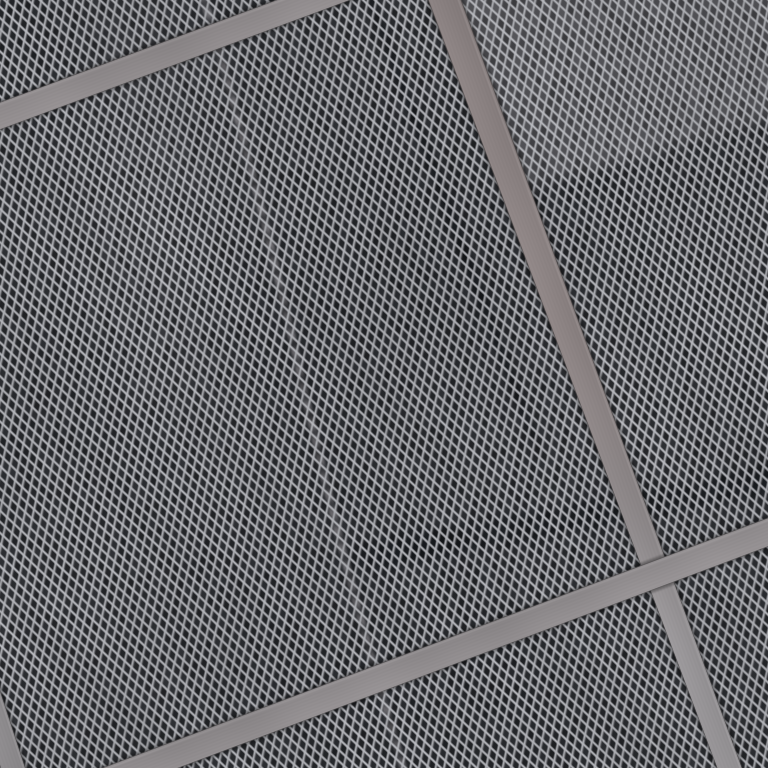
Reproduce this texture procedurally as a three.js fragment shader.

```glsl
// Expanded-metal mesh panels held by tilted flat bars, with a faint seam behind.
// Two families of evenly spaced strands cross into slim diamonds; straight bars
// are signed line distances, and layered sines and hashes vary the tone.

varying vec2 vUv;

const vec2 CELL = vec2(0.01225, 0.02135);     // short and long diamond diagonals
const vec2 ACROSS = vec2(0.956, 0.292);       // direction of the short diagonal
const vec2 ALONG = vec2(0.292, -0.956);       // direction of the long diagonal
const float STRAND_HALF = 0.0013;
const float STRAND_SOFT = 0.0015;
const float BAR_SOFT = 0.0012;

const vec3 HOLE_DARK = vec3(0.085, 0.095, 0.108);
const vec3 HOLE_HAZE = vec3(0.38, 0.375, 0.39);
const vec3 FLANK = vec3(0.35, 0.35, 0.365);
const vec3 STRAND = vec3(0.715, 0.72, 0.74);
const vec3 BAR_COOL = vec3(0.575, 0.565, 0.575);
const vec3 BAR_WARM = vec3(0.54, 0.505, 0.505);

float hash(vec2 p) {
  return fract(sin(dot(p, vec2(127.1, 311.7))) * 4375.85);
}

// Smooth tone in about -1..1.
float drift(vec2 p) {
  return 0.5 * sin(p.x * 7.0 + 2.0 * sin(p.y * 4.0))
       + 0.3 * sin(p.y * 11.0 - p.x * 5.0)
       + 0.2 * sin(p.x * 23.0 + p.y * 17.0);
}

// Signed distance to the line a-b, positive on its left.
float lineSide(vec2 p, vec2 a, vec2 b) {
  vec2 d = normalize(b - a);
  return d.x * (p.y - a.y) - d.y * (p.x - a.x);
}

float band(float d, float halfWidth, float soft) {
  return 1.0 - smoothstep(halfWidth - soft, halfWidth + soft, abs(d));
}

// Position counted in strands of both families.
vec2 strandCoords(vec2 p) {
  vec2 q = vec2(dot(p, ACROSS), dot(p, ALONG)) / CELL;
  return vec2(q.x + q.y, q.x - q.y);
}

// Coverage of the two strand families.
vec2 strands(vec2 f, float halfWidth) {
  float pitch = CELL.x * CELL.y / length(CELL);
  vec2 d = abs(fract(f + 0.5) - 0.5) * pitch;
  return vec2(band(d.x, halfWidth, STRAND_SOFT), band(d.y, halfWidth, STRAND_SOFT));
}

// Tone seen through the holes: hazy panel, shaded strips and dashed seam.
vec3 backdrop(vec2 p, float postSide) {
  float haze = 0.2 + 0.05 * drift(p);
  haze += 0.12 * exp(-pow((p.x - 0.2 - 0.12 * (0.7 - p.y)) / 0.09, 2.0))
        * smoothstep(0.2, 0.6, p.y);
  float upper = lineSide(p, vec2(0.69, 0.753), vec2(1.0, 0.844));
  haze += 0.45 * smoothstep(0.0, 0.02, postSide) * smoothstep(-0.015, 0.015, upper);
  float strip = lineSide(p, vec2(0.456, 0.27), vec2(1.0, 0.375));
  haze -= 0.18 * band(strip, 0.018, 0.012) * smoothstep(0.42, 0.5, p.x);
  haze -= 0.18 * band(postSide + 0.09, 0.006, 0.006) * smoothstep(0.35, 0.5, p.y);

  float seam = lineSide(p, vec2(0.28, 0.94), vec2(0.525, 0.0)) + 0.005 * sin(p.y * 6.0);
  float dash = 0.65 + 0.35 * sin(p.y * 270.0);
  haze += 0.75 * dash * band(seam, 0.005, 0.003);
  return mix(HOLE_DARK, HOLE_HAZE, clamp(haze, 0.0, 1.0));
}

vec3 mesh(vec2 p, float postSide) {
  vec2 warped = p + 0.0006 * sin(p.yx * vec2(19.0, 23.0));
  vec2 f = strandCoords(warped);
  vec3 color = backdrop(p, postSide) * (0.8 + 0.4 * hash(floor(f)));

  // Thickness of the metal on one side of each hole.
  vec2 side = strands(strandCoords(warped + vec2(-0.0011, 0.0013)), STRAND_HALF);
  color = mix(color, max(color, FLANK), 0.7 * max(side.x, side.y));

  // Lit faces, with small changes of tone from strand to strand.
  vec2 face = strands(f, STRAND_HALF);
  vec2 id = floor(f + 0.5);
  float light = 0.97 + 0.04 * drift(p * 1.3 + 2.0);
  color = mix(color, STRAND * light * (0.9 + 0.06 * hash(id.xx)), face.x);
  return mix(color, STRAND * light * (0.97 + 0.06 * hash(id.yy + 9.0)), face.y);
}

// Flat bar with a contact shadow, dark outline and one bright edge.
vec3 addBar(vec3 under, vec2 p, float d, float halfWidth, vec3 tint) {
  vec3 color = under * (1.0 - 0.3 * band(d, halfWidth + 0.003, 0.003));
  float edge = d / halfWidth;
  vec3 metal = tint * (1.0 + 0.04 * drift(p * 2.0) - 0.04 * edge);
  metal *= 1.0 + 0.01 * sin(d * 1500.0 + 3.0 * sin(p.y * 9.0));
  metal += 0.05 * band(edge - 0.82, 0.06, 0.08);
  metal *= 1.0 - 0.4 * smoothstep(0.9, 1.0, abs(edge));
  return mix(color, metal, band(d, halfWidth, BAR_SOFT));
}

void main() {
  vec2 p = vUv;
  float post = lineSide(p, vec2(0.579, 1.0), vec2(0.95, 0.0));
  float leftPost = lineSide(p, vec2(-0.0157, 0.1), vec2(0.017, 0.0));
  float lowerRail = lineSide(p, vec2(0.22, 0.014), vec2(1.0, 0.307));
  float upperRail = lineSide(p, vec2(0.0, 0.849), vec2(1.0, 1.219));

  vec3 color = mesh(p, post);
  vec3 postTint = mix(BAR_COOL, BAR_WARM, smoothstep(0.1, 0.6, p.y));
  color = addBar(color, p, post, mix(0.0155, 0.0205, p.y), postTint);
  color = addBar(color, p, leftPost, 0.0155, BAR_COOL * 0.94);
  color = addBar(color, p, upperRail, 0.0170, mix(BAR_COOL, BAR_WARM, 0.35));
  color = addBar(color, p, lowerRail, 0.0178, mix(BAR_COOL, BAR_WARM, 0.25));
  gl_FragColor = vec4(color, 1.0);
}
```
